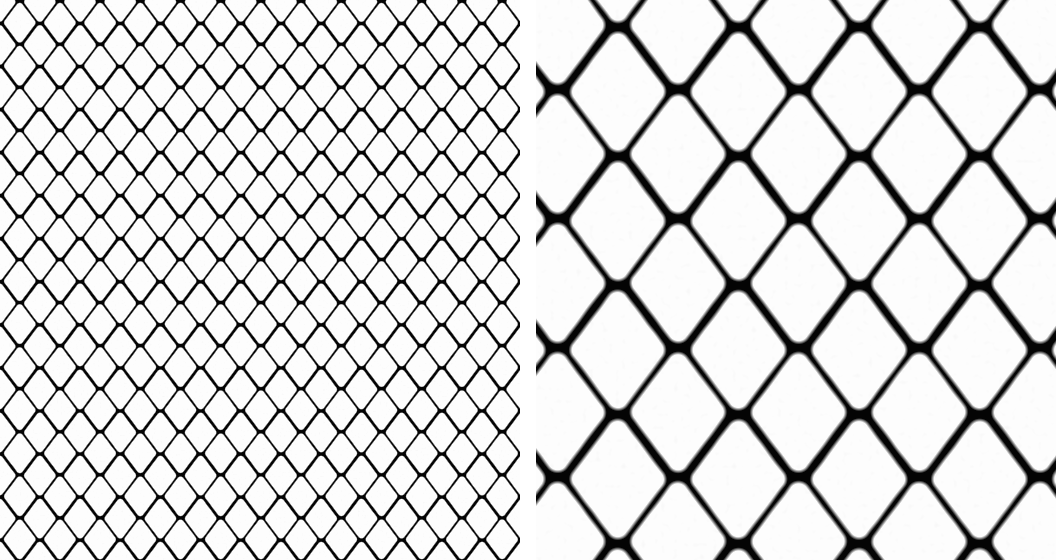
Left, the full canvas; right, a detail of the centre.
Reproduce this pattern procedurally as a WebGL 2 fragment shader.

```glsl
#version 300 es
precision highp float;

uniform vec2 u_resolution;
out vec4 fragColor;

// Lengths are fractions of the canvas width.
const vec2 PERIOD = vec2(0.0773, 0.0828);
const vec2 FIRST_NODE = vec2(-0.0007, 0.0389);
const float NODE_HALF_WIDTH = 0.0038;
const float CORNER_RADIUS = 0.0070;
const float THICK_WIRE = 0.0054;
const float THIN_WIRE = 0.0036;
const float EDGE_SOFTNESS = 0.0024;

const vec3 WIRE_COLOR = vec3(0.015);
const vec3 PAPER_COLOR = vec3(0.992);

vec2 hashGradient(vec2 cell) {
    vec3 h = fract(cell.xyx * vec3(0.1031, 0.1030, 0.0973));
    h += dot(h, h.yzx + 33.33);
    float angle = 6.2832 * fract((h.x + h.y) * h.z);
    return vec2(cos(angle), sin(angle));
}

float gradientNoise(vec2 p) {
    vec2 i = floor(p);
    vec2 f = fract(p);
    vec2 s = f * f * f * (f * (f * 6.0 - 15.0) + 10.0);
    vec2 e = vec2(0.0, 1.0);
    float low = mix(dot(hashGradient(i), f),
                    dot(hashGradient(i + e.yx), f - e.yx), s.x);
    float high = mix(dot(hashGradient(i + e), f - e),
                     dot(hashGradient(i + e.yy), f - e.yy), s.x);
    return mix(low, high, s.y);
}

float segmentDistance(vec2 p, vec2 a, vec2 b) {
    vec2 ab = b - a;
    return length(p - a - ab * clamp(dot(p - a, ab) / dot(ab, ab), 0.0, 1.0));
}

// Signed distance to one rounded opening, negative inside.
float openingDistance(vec2 p, vec2 halfSize, float upperWire, float lowerWire) {
    p.x = abs(p.x);
    vec2 n = normalize(vec2(halfSize.y, halfSize.x - 2.0 * NODE_HALF_WIDTH));
    float reach = (halfSize.x - NODE_HALF_WIDTH) * n.x;
    float upper = reach - 0.5 * upperWire - CORNER_RADIUS;
    float lower = reach - 0.5 * lowerWire - CORNER_RADIUS;

    // Sharp inner kite, grown by the corner radius
    vec2 top = vec2(0.0, upper / n.y);
    vec2 bottom = vec2(0.0, -lower / n.y);
    vec2 side = 0.5 * vec2((upper + lower) / n.x, (upper - lower) / n.y);
    float plane = max(dot(p, n) - upper, dot(p, vec2(n.x, -n.y)) - lower);
    float edge = min(segmentDistance(p, top, side),
                     segmentDistance(p, side, bottom));
    return (plane < 0.0 ? -edge : edge) - CORNER_RADIUS;
}

vec2 repeatAround(vec2 p, vec2 center, vec2 period) {
    return (fract((p - center) / period + 0.5) - 0.5) * period;
}

// Two staggered sets of openings share the wires between them.
float meshDistance(vec2 p, vec2 origin, vec2 period) {
    vec2 halfSize = 0.5 * period;
    vec2 a = repeatAround(p, origin + vec2(halfSize.x, 0.0), period);
    vec2 b = repeatAround(p, origin + vec2(0.0, halfSize.y), period);
    return min(openingDistance(a, halfSize, THIN_WIRE, THICK_WIRE),
               openingDistance(b, halfSize, THICK_WIRE, THIN_WIRE));
}

void main() {
    vec2 p = gl_FragCoord.xy / u_resolution.x;
    float softness = max(EDGE_SOFTNESS, 1.0 / u_resolution.x);

    // Slight unevenness of the wires and faint specks on the paper
    float d = meshDistance(p, FIRST_NODE, PERIOD);
    d += 0.0004 * gradientNoise(p * 70.0);
    float specks = max(gradientNoise(p * 240.0) - 0.25, 0.0);

    float ink = clamp(d / softness + 0.5, 0.0, 1.0);
    vec3 paper = PAPER_COLOR - 0.05 * specks;
    fragColor = vec4(mix(paper, WIRE_COLOR, ink), 1.0);
}
```
